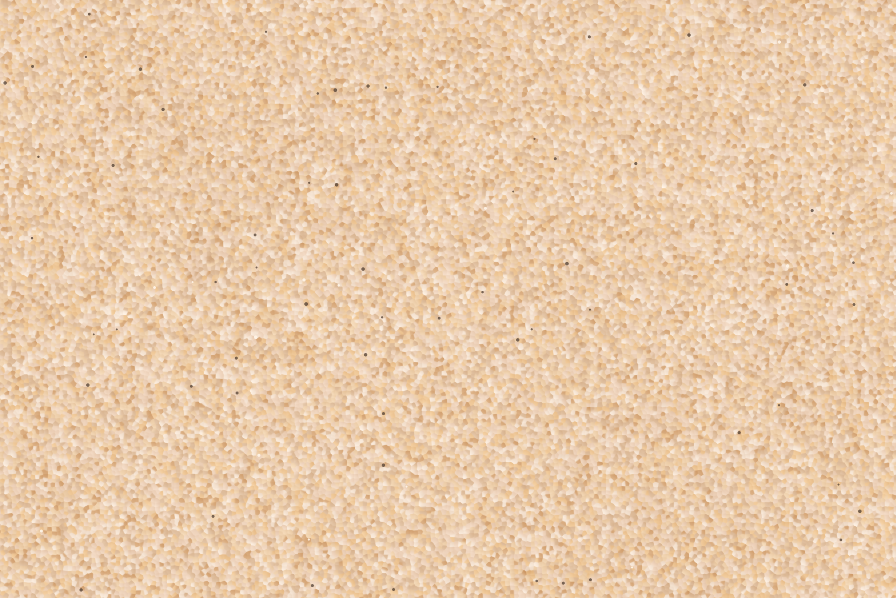
Reproduce this texture procedurally as a Shadertoy shader.

```glsl
// Sunlit beach sand: fine pale grains, shallow dents and sparse dark specks.

// Sizes are counted in cells per canvas height.
const float GRAIN_CELLS = 150.0;
const float CLUMP_CELLS = 62.0;
const float RIPPLE_CELLS = 20.0;
const float DRIFT_CELLS = 2.2;
const float DENT_CELLS = 13.0;
const float SPECK_CELLS = 24.0;

const float GRAIN_SOFTNESS = 9.0;
const float GRAIN_CONTRAST = 1.2;
const float FACET_SHADE = 0.05;
const float CLUMP_SHADE = 0.06;
const float RIPPLE_SHADE = 0.03;
const float DRIFT_SHADE = 0.02;
const float DENT_SHADE = 0.13;
const float DENT_CHANCE = 0.16;
const float SPECK_CHANCE = 0.08;
const float SHELL_CHANCE = 0.012;
const vec2 LIGHT_DIR = vec2(-0.6, -0.8);

const vec3 PINK_SAND = vec3(0.93, 0.82, 0.72);
const vec3 CREAM_SAND = vec3(0.93, 0.81, 0.67);
const vec3 DULL_SAND = vec3(0.88, 0.75, 0.62);
const vec3 PALE_SAND = vec3(0.95, 0.87, 0.79);
const vec3 GOLD_SAND = vec3(0.93, 0.78, 0.60);
const vec3 AMBER_SAND = vec3(0.86, 0.69, 0.52);
const vec3 MEAN_SAND = vec3(0.92, 0.80, 0.67);
const vec3 SPECK_COLOR = vec3(0.32, 0.25, 0.20);
const vec3 SHELL_COLOR = vec3(1.0, 0.96, 0.91);
const vec3 SHADE_TINT = vec3(0.55, 0.85, 1.1);

vec3 hash3(vec2 p) {
    vec3 q = fract(p.xyx * vec3(0.1031, 0.1030, 0.0973));
    q += dot(q, q.yxz + 33.33);
    return fract((q.xxy + q.yzz) * q.zyx);
}

float cornerSlope(vec2 cell, vec2 offset) {
    float angle = 6.2832 * hash3(cell + 17.0).x;
    return dot(vec2(cos(angle), sin(angle)), offset);
}

float gradientNoise(vec2 p) {
    vec2 i = floor(p), f = fract(p);
    vec2 u = f * f * f * (f * (f * 6.0 - 15.0) + 10.0);
    vec2 e = vec2(1.0, 0.0);
    float low = mix(cornerSlope(i, f), cornerSlope(i + e, f - e), u.x);
    float high = mix(cornerSlope(i + e.yx, f - e.yx), cornerSlope(i + 1.0, f - 1.0), u.x);
    return mix(low, high, u.y);
}

// Picks a mineral colour according to its share of the sand.
vec3 grainColor(float pick) {
    if (pick < 0.26) return PINK_SAND;
    if (pick < 0.49) return CREAM_SAND;
    if (pick < 0.67) return DULL_SAND;
    if (pick < 0.80) return PALE_SAND;
    if (pick < 0.93) return GOLD_SAND;
    return AMBER_SAND;
}

// Blends neighbouring grains, each lit as a small rounded bump.
vec3 grains(vec2 p) {
    vec2 cell = floor(p);
    vec3 sum = vec3(0.0);
    float total = 0.0;
    for (int y = -1; y <= 1; y++) {
        for (int x = -1; x <= 1; x++) {
            vec2 id = cell + vec2(x, y);
            vec3 rnd = hash3(id);
            vec2 d = p - id - 0.1 - 0.8 * rnd.xy;
            float weight = exp(-GRAIN_SOFTNESS * dot(d, d));
            float facet = FACET_SHADE * dot(d, LIGHT_DIR);
            sum += weight * (grainColor(rnd.z) + facet * SHADE_TINT);
            total += weight;
        }
    }
    return MEAN_SAND + GRAIN_CONTRAST * (sum / total - MEAN_SAND);
}

// Scattered dents: one wall in shade, the opposite wall in light.
float dents(vec2 p) {
    vec2 cell = floor(p);
    vec3 rnd = hash3(cell + 71.0);
    vec3 shape = hash3(cell + 133.0);
    float radius = mix(0.05, 0.11, shape.x);
    vec2 d = (p - cell - 0.3 - 0.4 * rnd.xy) / radius;
    d.x *= mix(0.7, 1.3, shape.y);
    float slope = dot(d, LIGHT_DIR) - 0.35;
    return step(rnd.z, DENT_CHANCE) * slope * exp(-dot(d, d));
}

void mainImage(out vec4 fragColor, in vec2 fragCoord) {
    vec2 uv = fragCoord / iResolution.y;
    vec3 color = grains(uv * GRAIN_CELLS);

    // Uneven surface, from small clumps to broad drifts
    float shade = CLUMP_SHADE * gradientNoise(uv * CLUMP_CELLS)
        + RIPPLE_SHADE * gradientNoise(uv * RIPPLE_CELLS)
        + DRIFT_SHADE * gradientNoise(uv * DRIFT_CELLS)
        + DENT_SHADE * dents(uv * DENT_CELLS);
    color += shade * SHADE_TINT;

    // Dark mineral specks and a few white shell chips
    vec2 p = uv * SPECK_CELLS;
    vec2 cell = floor(p);
    vec3 rnd = hash3(cell + 211.0);
    float pixel = SPECK_CELLS / iResolution.y;
    float radius = mix(0.035, 0.075, hash3(cell + 307.0).x);
    float dist = length(p - cell - 0.2 - 0.6 * rnd.xy);
    float cover = 1.0 - smoothstep(radius - 0.5 * pixel, radius + 0.5 * pixel, dist);
    float isSpeck = step(rnd.z, SPECK_CHANCE);
    float isShell = step(1.0 - SHELL_CHANCE, rnd.z);
    color = mix(color, SPECK_COLOR, 0.75 * cover * isSpeck);
    color = mix(color, SHELL_COLOR, 0.9 * cover * isShell);

    fragColor = vec4(clamp(color, 0.0, 1.0), 1.0);
}
```
